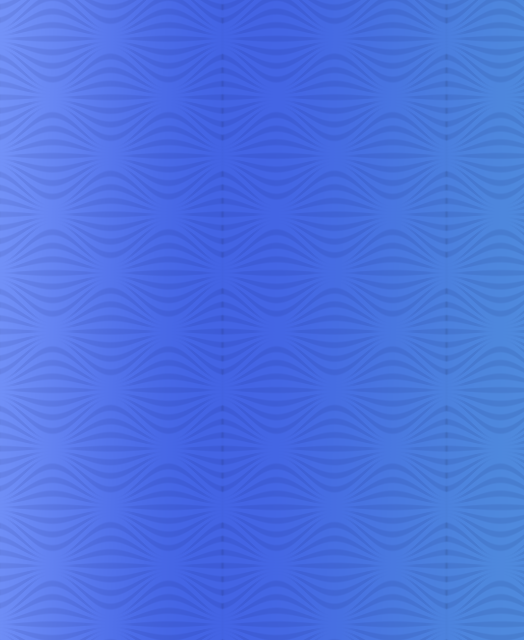
Reproduce this background procedurally as a Shadertoy shader.

```glsl
// Blue sweep from left to right, slightly tilted
vec3 backdrop(vec2 uv) {
    float x = uv.x + 0.06 * (0.5 - uv.y);
    vec3 periwinkle = vec3(0.47, 0.59, 0.98);
    vec3 royalBlue = vec3(0.265, 0.392, 0.895);
    vec3 steelBlue = vec3(0.31, 0.54, 0.865);
    vec3 color = mix(periwinkle, royalBlue, smoothstep(-0.12, 0.42, x));
    return mix(color, steelBlue, smoothstep(0.45, 1.05, x));
}

// Darkness of the ribbed lenses; seamDist is 0 at a seam, 1 halfway to the next
float ribs(float seamDist, float y) {
    // Phase starts a little late, which leaves a crease at each seam
    float phase = mix(0.22, 6.2832, seamDist);
    float halfHeight = 0.25 + 0.165 * cos(phase);

    // Two interlocking lens rows fill each vertical period
    float v = fract(y + 0.5) - 0.5;
    if (abs(v) > halfHeight) {
        v = fract(y) - 0.5;
        halfHeight = 0.5 - halfHeight;
    }

    // Seven ribs fan across the lens and fade into its pinched ends
    float t = v / halfHeight;
    float rib = smoothstep(-0.35, 0.75, cos(6.2832 * 3.57 * t));
    float endFade = smoothstep(0.075, 0.22, halfHeight);
    return rib * endFade * (1.0 - smoothstep(0.86, 1.0, abs(t)));
}

void mainImage(out vec4 fragColor, in vec2 fragCoord) {
    vec2 uv = fragCoord / iResolution.xy;
    vec2 p = fragCoord / iResolution.y;

    // Mirrored panels, each holding two waves across
    float panelWidth = 0.350;
    float panel = (p.x - 0.3477) / panelWidth;
    float seamDist = 2.0 * abs(fract(panel + 0.5) - 0.5);
    float rib = ribs(seamDist, (p.y - 0.482) / 0.183);

    // Ribs deepen into small dashes along the seams
    float seam = exp(-pow(seamDist * panelWidth / 0.0045, 2.0));
    vec3 color = backdrop(uv);
    color *= 1.0 - rib * (vec3(0.085, 0.085, 0.06) + 0.07 * seam);
    color *= 1.0 - 0.015 * seam;

    fragColor = vec4(color, 1.0);
}
```
